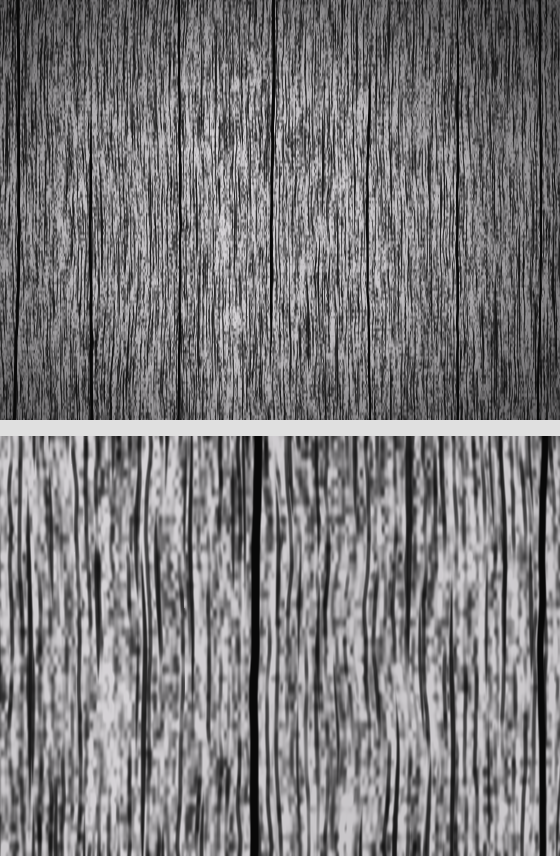
Top: the whole. Bottom: its middle third, enlarged.
A WebGL 1 fragment shader for this texture:

```glsl
precision highp float;
// Weathered grey timber: close vertical furrows, tapered cracks, plank gaps and a vignette.

uniform vec2 u_resolution;

const vec3 COOL_GREY = vec3(1.0, 0.988, 1.004);
const float DARK_GRAIN = 0.16;
const float PALE_GRAIN = 0.77;
const float GAP_TONE = 0.03;
const float CRACK_TONE = 0.07;

float hash(vec2 cell) {
  vec3 q = fract(cell.xyx * 0.1031);
  q += dot(q, q.yzx + 33.33);
  return fract((q.x + q.y) * q.z);
}

float noise(vec2 p) {
  vec2 cell = floor(p);
  vec2 f = fract(p);
  f = f * f * (3.0 - 2.0 * f);
  float low = mix(hash(cell), hash(cell + vec2(1.0, 0.0)), f.x);
  float high = mix(hash(cell + vec2(0.0, 1.0)), hash(cell + vec2(1.0, 1.0)), f.x);
  return mix(low, high, f.y);
}

// Soft-edged line that vanishes as its half width reaches zero.
float line(float dist, float halfWidth, float soft) {
  float body = 1.0 - smoothstep(halfWidth - soft, halfWidth + soft, abs(dist));
  return body * smoothstep(0.0, soft, halfWidth);
}

// Bend the fibres gently sideways along their length.
vec2 bendGrain(vec2 p) {
  float slow = noise(vec2(p.x * 4.0, p.y * 2.5)) - 0.5;
  float quick = noise(vec2(p.x * 18.0, p.y * 12.0) + 40.0) - 0.5;
  return vec2(p.x + 0.014 * slow + 0.005 * quick, p.y);
}

// Fibres, strands and pores, from coarse to fine.
float grainTone(vec2 p) {
  float fibre = noise(p * vec2(200.0, 11.0));
  float strand = noise(p * vec2(310.0, 30.0) + 71.0);
  float pore = noise(p * vec2(350.0, 135.0) + 13.0);
  float grain = 0.26 * fibre + 0.36 * strand + 0.38 * pore;
  return mix(DARK_GRAIN, PALE_GRAIN, smoothstep(0.06, 0.72, grain));
}

// Evenly packed thin furrows that swell, fade and waver along their length.
float furrows(vec2 p, float columns, float halfWidth, float seed, float soft) {
  float column = floor(p.x * columns);
  float lane = column * 3.0 + seed;
  float center = mix(0.32, 0.68, hash(vec2(column, seed)));
  center += 0.3 * (noise(vec2(lane, p.y * 32.0)) - 0.5);
  float swell = noise(vec2(lane + 50.0, p.y * 13.0));
  float broken = noise(vec2(lane + 90.0, p.y * 60.0));
  float strength = smoothstep(0.3, 0.7, 0.7 * swell + 0.3 * broken);
  float dist = (fract(p.x * columns) - center) / columns;
  return strength * line(dist, halfWidth * (0.6 + 0.4 * strength), soft);
}

// One tapered crack per cell, in columns shifted at random.
float cracks(vec2 p, vec2 density, float halfWidth, float share, float seed, float soft) {
  vec2 q = p * density;
  float column = floor(q.x);
  q.y += 7.0 * hash(vec2(column, seed));
  vec2 cell = floor(q);
  vec2 f = fract(q);
  float center = mix(0.25, 0.75, hash(cell + seed + 5.0));
  float taper = 4.0 * f.y * (1.0 - f.y);
  float present = step(hash(cell + seed + 19.0), share);
  float width = halfWidth * taper * mix(0.5, 1.0, hash(cell + seed + 31.0));
  return present * line((f.x - center) / density.x, width, soft);
}

// Long dark joints between planks, each with its own reach and drift.
float plankGaps(vec2 p, float soft) {
  float gaps = 0.0;
  for (int i = 0; i < 7; i++) {
    float id = float(i);
    float jitter = hash(vec2(id, 3.0)) - 0.5;
    float drift = noise(vec2(p.y * 2.2, id * 9.0)) - 0.5;
    float rough = noise(vec2(p.y * 26.0, id * 5.0)) - 0.5;
    float center = 0.024 + 0.21 * id + 0.07 * jitter + 0.011 * drift + 0.002 * rough;
    float reach = mix(0.5, 1.1, hash(vec2(id, 17.0)));
    float taper = smoothstep(0.0, 0.3, reach - abs(p.y - hash(vec2(id, 11.0))));
    float width = mix(0.0024, 0.0036, hash(vec2(id, 23.0))) * taper;
    gaps = max(gaps, line(p.x - center, width, soft));
  }
  return gaps;
}

float vignette(vec2 uv) {
  float dist = length(uv - vec2(0.46, 0.47));
  return 1.04 - 0.58 * smoothstep(0.2, 0.8, dist);
}

void main() {
  vec2 uv = gl_FragCoord.xy / u_resolution;
  vec2 p = gl_FragCoord.xy / u_resolution.y;
  float soft = max(0.0010, 0.5 / u_resolution.y);
  vec2 bent = bendGrain(p);

  // Grain with faint broad stains, cut by furrows
  float tone = grainTone(bent);
  tone *= 0.95 + 0.1 * noise(bent * vec2(11.0, 1.6) + 90.0);
  tone *= 1.0 - 0.68 * furrows(bent, 128.0, 0.0015, 7.0, soft);

  // Cracks, from fine checks to long splits
  float fine = cracks(bent, vec2(58.0, 8.0), 0.0019, 0.4, 2.0, soft);
  float wide = cracks(bent, vec2(24.0, 3.5), 0.0026, 0.4, 47.0, soft);
  tone = mix(tone, CRACK_TONE, max(0.8 * fine, 0.9 * wide));

  // Edge shade, then plank joints
  tone *= vignette(uv);
  tone = mix(tone, GAP_TONE, plankGaps(p, soft));
  gl_FragColor = vec4(clamp(tone * COOL_GREY, 0.0, 1.0), 1.0);
}
```
